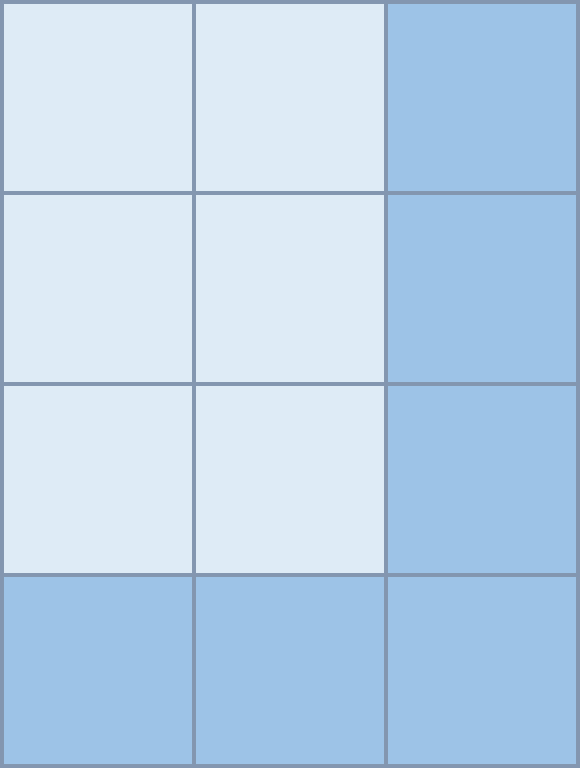
A WebGL 1 fragment shader for this pattern:

```glsl
precision highp float;
// A ruled 3 by 4 grid of pale squares, with a deeper blue right column and bottom row.
uniform vec2 u_resolution;

const vec2 CELLS = vec2(3.0, 4.0);
const float LINE_WIDTH = 0.0052; // in canvas heights
const vec3 PALE_BLUE = vec3(0.87, 0.92, 0.965);
const vec3 DEEP_BLUE = vec3(0.617, 0.763, 0.904);
const vec3 LINE_COLOR = vec3(0.515, 0.59, 0.69);

// Pale inside the upper left block, deep along the right and bottom.
vec3 cellColor(vec2 cell) {
  float pale = step(cell.x, CELLS.x - 1.5) * step(0.5, cell.y);
  return mix(DEEP_BLUE, PALE_BLUE, pale);
}

// Distance to the nearest grid line, in canvas heights.
float lineDistance(vec2 grid, vec2 pitch) {
  vec2 d = abs(fract(grid - 0.5) - 0.5) * pitch;
  return min(d.x, d.y);
}

void main() {
  float pixel = 1.0 / u_resolution.y;
  vec2 size = u_resolution * pixel;
  vec2 p = gl_FragCoord.xy * pixel;

  // Inset by half a line so the outer frame keeps its full width.
  vec2 pitch = (size - LINE_WIDTH) / CELLS;
  vec2 grid = (p - 0.5 * LINE_WIDTH) / pitch;
  vec2 cell = clamp(floor(grid), vec2(0.0), CELLS - 1.0);

  // Antialiased lines over the cells.
  float edge = 0.5 * LINE_WIDTH - lineDistance(grid, pitch);
  float line = clamp(edge / pixel + 0.5, 0.0, 1.0);
  gl_FragColor = vec4(mix(cellColor(cell), LINE_COLOR, line), 1.0);
}
```
